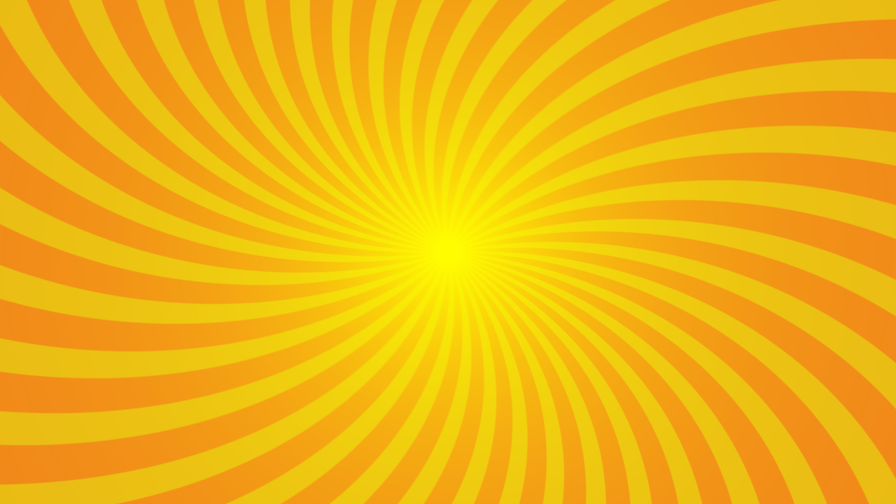
A WebGL 2 fragment shader for this background:

```glsl
#version 300 es
precision highp float;
// Swirling sunburst: golden rays twisting out of a bright yellow core over orange.

uniform vec2 u_resolution;
out vec4 outColor;

const float TAU = 6.2831853;

mat2 rotation(float angle) {
    float c = cos(angle), s = sin(angle);
    return mat2(c, s, -s, c);
}

// Twirl measured in an ellipse: squeeze x, rotate by radius, stretch back.
vec2 ellipticTwirl(vec2 p, float squeeze, float startAngle, float twist) {
    vec2 q = vec2(p.x * squeeze, p.y);
    q = rotation(twist * length(q) - startAngle) * q;
    return vec2(q.x / squeeze, q.y);
}

// Coverage of evenly spaced rays; blur is the edge width in ray periods.
float rayMask(vec2 p, float count, float offset, float halfWidth, float blur) {
    float turn = atan(p.y, p.x) / TAU * count - offset;
    float d = abs(fract(turn + 0.5) - 0.5);
    return 1.0 - smoothstep(halfWidth - blur, halfWidth + blur, d);
}

// Light falling off from the centre, saturated in a small core.
float coreGlow(float radius, float falloff, float gain) {
    return min(1.0, gain * exp(-radius / falloff));
}

void main() {
    // Centred coordinates, one unit is the canvas height
    vec2 p = (gl_FragCoord.xy - 0.5 * u_resolution) / u_resolution.y;
    float radius = length(p);

    // Twisted rays with smooth edges
    float rayCount = 36.0;
    float blur = rayCount * 1.1 / (TAU * max(radius, 0.002) * u_resolution.y);
    vec2 swirled = ellipticTwirl(p, 0.75, 0.855, 0.82);
    float rays = rayMask(swirled, rayCount, 0.06, 0.23, min(blur, 0.22));

    // Base colours, both lit towards the core
    vec3 orange = vec3(0.94, 0.505, 0.105);
    vec3 gold = vec3(0.91, 0.72, 0.085);
    vec3 coreYellow = vec3(1.0, 0.99, 0.0);
    float glow = coreGlow(radius, 0.35, 1.06);
    vec3 color = mix(mix(orange, gold, rays), coreYellow, glow);

    outColor = vec4(color, 1.0);
}
```
